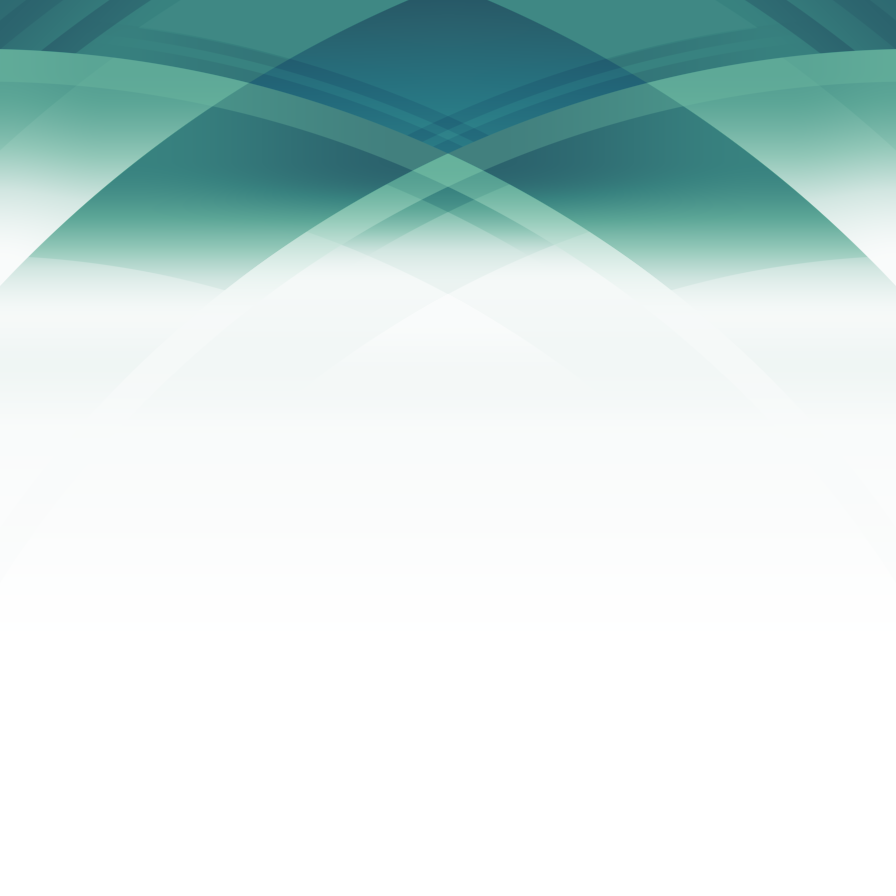
This background is drawn by a WebGL 2 fragment shader. Its source:

```glsl
#version 300 es
precision highp float;
// Mirrored translucent arcs crossing at the top of a page that fades to white.
// Large circles split the upper area into zones; each zone picks a tone from
// a teal-to-white ramp by height, and bands and stripes are laid over it.

uniform vec2 u_resolution;
out vec4 outColor;

// Circle centres, with y measured downwards from the top edge
const vec2 BAND_OUTER_CENTRE = vec2(1.030, 1.315);
const vec2 BAND_INNER_CENTRE = vec2(1.0195, 1.2995);
const vec2 STEEP_CENTRE = vec2(0.9956, 1.2562);
const float BAND_OUTER_RADIUS = 1.2605;
const float BAND_INNER_RADIUS = 1.2085;
const float STEEP_RADIUS = 1.3672;
const float ARCH_RADIUS = 1.12;
const float HAZE_RADIUS = 1.03;

const vec3 DEEP  = vec3(0.15, 0.34, 0.40);
const vec3 TEAL  = vec3(0.22, 0.51, 0.50);
const vec3 GREEN = vec3(0.36, 0.65, 0.59);
const vec3 MIST  = vec3(0.57, 0.78, 0.72);
const vec3 PALE  = vec3(0.82, 0.90, 0.88);
const vec3 SNOW  = vec3(0.975, 0.983, 0.982);
const vec3 BAND_GREEN = vec3(0.45, 0.75, 0.64);
const vec3 BLUE_TINT = vec3(-0.05, -0.015, 0.03);

// Tone 0 is deep teal, 5 is near white, 6 is white
vec3 ramp(float tone) {
    vec3 c = mix(DEEP, TEAL, clamp(tone, 0.0, 1.0));
    c = mix(c, GREEN, clamp(tone - 1.0, 0.0, 1.0));
    c = mix(c, MIST, clamp(tone - 2.0, 0.0, 1.0));
    c = mix(c, PALE, clamp(tone - 3.0, 0.0, 1.0));
    c = mix(c, SNOW, clamp(tone - 4.0, 0.0, 1.0));
    return mix(c, vec3(1.0), clamp(tone - 5.0, 0.0, 1.0));
}

// Smooth-edged coverage of a disc
float disc(vec2 p, vec2 centre, float radius) {
    float soft = 0.8 / u_resolution.y;
    return 1.0 - smoothstep(-soft, soft, length(p - centre) - radius);
}

// Coverage between two concentric circles
float ring(vec2 p, vec2 centre, float inner, float outer) {
    return disc(p, centre, outer) - disc(p, centre, inner);
}

void main() {
    vec2 uv = gl_FragCoord.xy / u_resolution;
    vec2 p = vec2(min(uv.x, 1.0 - uv.x), 1.0 - uv.y);
    vec2 q = vec2(1.0 - p.x, p.y);
    float depth = p.y;

    // Zone masks: near side p, mirrored side q
    float outerP = disc(p, BAND_OUTER_CENTRE, BAND_OUTER_RADIUS);
    float outerQ = disc(q, BAND_OUTER_CENTRE, BAND_OUTER_RADIUS);
    float innerP = disc(p, BAND_INNER_CENTRE, BAND_INNER_RADIUS);
    float innerQ = disc(q, BAND_INNER_CENTRE, BAND_INNER_RADIUS);
    float steep = disc(p, STEEP_CENTRE, STEEP_RADIUS);

    // Crown above both bands: dark centre, greener flanks, dark corners
    float centreTone = 0.05 + 7.0 * depth - 0.25 * abs(p.x - 0.5);
    float flankTone = mix(0.45, 1.0, smoothstep(0.0, 0.2, p.x + depth));
    float wedge = disc(p, STEEP_CENTRE, 1.486)
                * (1.0 - disc(q, BAND_OUTER_CENTRE, 1.297));
    flankTone += 0.18 * wedge;
    flankTone -= 0.45 * ring(p, STEEP_CENTRE, 1.504, 1.530);
    flankTone -= 0.2 * ring(p, STEEP_CENTRE, 1.560, 1.585);
    float crownTone = mix(flankTone, centreTone, steep);

    // Side lens: dark at its inner tip, brighter outside the steep arc
    float tip = smoothstep(0.15, 0.47, p.x) * (1.0 - smoothstep(0.20, 0.27, depth));
    float lensTone = 1.0 + 3.6 * smoothstep(0.18, 0.36, depth) - 0.75 * tip
                   + 0.8 * smoothstep(0.33, 0.62, depth);
    float haze = disc(q, BAND_OUTER_CENTRE, HAZE_RADIUS);
    lensTone += 0.35 * haze * (1.0 - smoothstep(0.34, 0.42, depth));
    float edgeTone = 1.8 + 3.0 * smoothstep(0.08, 0.30, depth)
                   + 0.6 * smoothstep(0.33, 0.62, depth);
    edgeTone += 0.25 * (1.0 - smoothstep(0.0, 0.12, p.x));
    edgeTone -= 0.18 * (1.0 - disc(p, STEEP_CENTRE, 1.475));
    lensTone = mix(edgeTone, lensTone, steep);

    // Lower field: quick fade with two whiter arches
    float arches = disc(p, BAND_OUTER_CENTRE, ARCH_RADIUS)
                 + disc(q, BAND_OUTER_CENTRE, ARCH_RADIUS);
    float fieldTone = 1.9 + 2.75 * smoothstep(0.19, 0.32, depth)
                    + 0.75 * smoothstep(0.32, 0.65, depth);
    fieldTone += 0.28 * arches * (1.0 - smoothstep(0.30, 0.45, depth));
    float tuck = ring(p, BAND_INNER_CENTRE, 1.183, BAND_INNER_RADIUS)
               + ring(q, BAND_INNER_CENTRE, 1.183, BAND_INNER_RADIUS);
    fieldTone -= 0.55 * tuck * (1.0 - smoothstep(0.23, 0.30, depth));

    float tone = mix(crownTone, lensTone, outerQ);
    tone = mix(tone, fieldTone, outerP * outerQ);
    tone += 0.6 * smoothstep(0.55, 0.75, depth);

    // Thin dark stripes hugging the upper side of the bands
    float stripes = 0.0;
    for (int i = 0; i < 2; i++) {
        float start = BAND_OUTER_RADIUS + 0.024 * float(i);
        float stop = start + 0.014;
        stripes += ring(p, BAND_OUTER_CENTRE, start, stop)
                 + ring(q, BAND_OUTER_CENTRE, start, stop);
    }
    tone -= 0.28 * stripes * (1.0 - outerQ) * smoothstep(0.08, 0.3, p.x);

    vec3 color = ramp(tone);
    color += BLUE_TINT * steep * (1.0 - outerQ) * smoothstep(0.0, 0.12, depth);

    // Translucent bands, turning from green to white as they descend
    vec3 bandColor = mix(BAND_GREEN, SNOW, smoothstep(0.18, 0.36, depth));
    float bandP = outerP * (1.0 - innerP);
    float bandQ = outerQ * (1.0 - innerQ);
    float strength = mix(0.32, 0.5, smoothstep(0.18, 0.30, depth));
    color = mix(color, bandColor, strength * bandP);
    color = mix(color, bandColor, strength * bandQ);

    outColor = vec4(clamp(color, 0.0, 1.0), 1.0);
}
```
